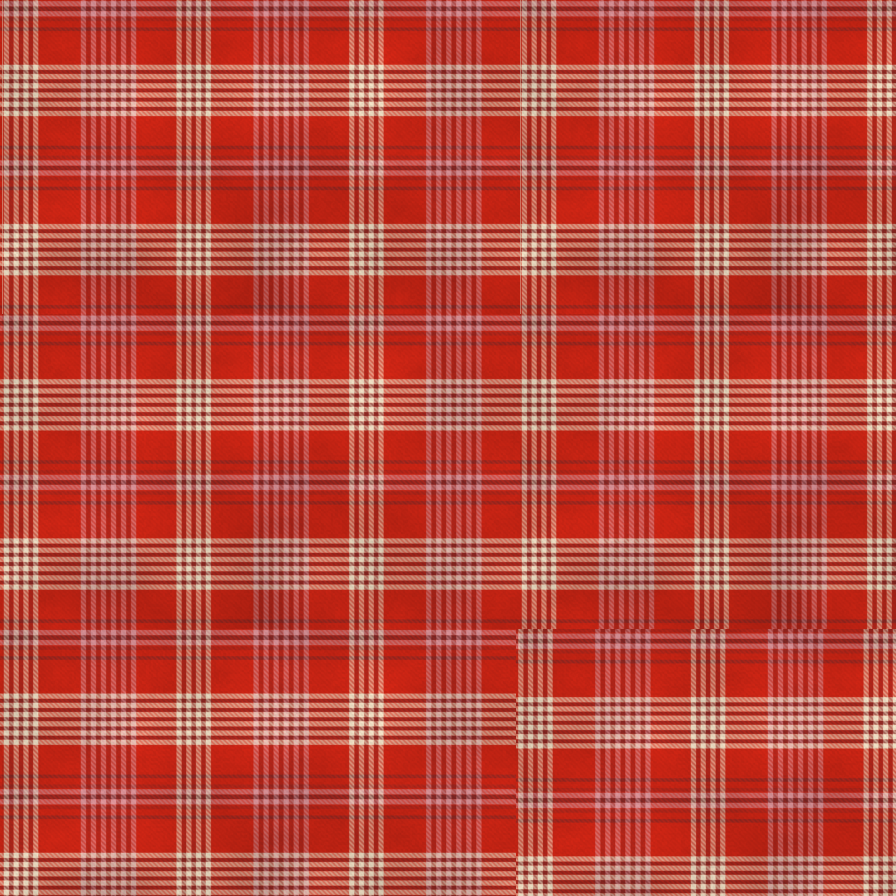
Write a three.js fragment shader that draws this texture.

```glsl
varying vec2 vUv;

const vec3 RED = vec3(0.755, 0.135, 0.075);
const vec3 MAROON = vec3(0.43, 0.15, 0.15);
const vec3 CREAM = vec3(0.89, 0.83, 0.73);
const vec3 PINK = vec3(0.82, 0.55, 0.57);

const vec2 SWATCH = vec2(0.5781, 0.3509);  // one piece of cloth
const vec2 SETT = vec2(0.1927, 0.1777);    // one plaid repeat
const float STRIPE = 0.0058;
const float SOFT = 0.0009;

float hash(vec2 p) {
  return fract(sin(dot(p, vec2(127.1, 311.7))) * 43758.5453);
}

float noise(vec2 p) {
  vec2 i = floor(p);
  vec2 f = fract(p);
  f = f * f * (3.0 - 2.0 * f);
  float low = mix(hash(i), hash(i + vec2(1.0, 0.0)), f.x);
  float high = mix(hash(i + vec2(0.0, 1.0)), hash(i + vec2(1.0, 1.0)), f.x);
  return mix(low, high, f.y);
}

// Signed distance to the nearest repeat of a centre line
float wrapDist(float x, float centre, float period) {
  return mod(x - centre + 0.5 * period, period) - 0.5 * period;
}

float line(float d, float width) {
  return 1.0 - smoothstep(-SOFT, SOFT, abs(d) - 0.5 * width);
}

// Evenly pitched lines, centred on d = 0
float stripes(float d, float count, float pitch, float width) {
  float middle = 0.5 * (count - 1.0);
  float k = clamp(floor(d / pitch + middle + 0.5), 0.0, count - 1.0);
  return line(d - (k - middle) * pitch, width);
}

// Coloured stripes with dark threads in the gaps
vec3 stripeGroup(vec3 base, vec3 tint, float d, float count, float pitch, float gapDark) {
  float gaps = stripes(d, count - 1.0, pitch, pitch - STRIPE);
  vec3 c = mix(base, MAROON, gaps * gapDark);
  return mix(c, tint, stripes(d, count, pitch, STRIPE));
}

vec3 warpColour(float x) {
  float creamDist = wrapDist(x, 0.0215, SETT.x);
  float pinkDist = wrapDist(x, 0.1191, SETT.x);
  vec3 c = stripeGroup(RED, CREAM, creamDist, 4.0, 0.0109, 0.6);
  return stripeGroup(c, PINK, pinkDist, 6.0, 0.0112, 0.55);
}

vec3 weftColour(float y) {
  float creamDist = wrapDist(y, 0.1009, SETT.y);
  float pinkDist = wrapDist(y, 0.0098, SETT.y);
  vec3 c = stripeGroup(RED, CREAM, creamDist, 6.0, 0.0103, 0.8);
  c = stripeGroup(c, PINK, pinkDist, 2.0, 0.0112, 1.0);
  // Thin dark lines flanking the pink pair
  c = mix(c, MAROON, 0.8 * line(abs(pinkDist) - 0.0228, 0.004));
  return mix(c, MAROON, 0.5 * line(abs(pinkDist) - 0.0118, 0.004));
}

// Broad folds and fine grain
float shade(vec2 p) {
  float folds = noise(p * vec2(14.0, 17.0)) - 0.5;
  float creases = noise(p * vec2(45.0, 60.0) + 8.0) - 0.5;
  float lower = smoothstep(0.22, 0.35, p.y);
  return 1.0 + 0.13 * folds + 0.05 * creases - 0.05 * lower;
}

void main() {
  // Swatches hang from the top left; the lower right one sits slightly askew
  vec2 p = vec2(vUv.x - 0.002, 1.0 - vUv.y);
  vec2 local = mod(p, SWATCH);
  float corner = step(0.574, p.x) * step(2.0 * SWATCH.y, p.y);
  vec2 cloth = local + corner * vec2(0.004, -0.004);

  // Twill weave lets warp and weft alternate along diagonals
  float twill = sin(6.28318 * 190.0 * (p.x - p.y));
  float warpShare = 0.47 + 0.13 * twill;
  vec3 colour = mix(weftColour(cloth.y), warpColour(cloth.x), warpShare);

  float grain = hash(floor(p * 384.0)) - 0.5;
  colour *= shade(cloth) * (1.0 + 0.05 * grain + 0.015 * twill);

  // Pale raw edge on the top row
  float edge = 1.0 - smoothstep(0.0006, 0.002, local.x);
  colour = mix(colour, CREAM, 0.5 * edge * step(p.y, SWATCH.y));

  gl_FragColor = vec4(colour, 1.0);
}
```
